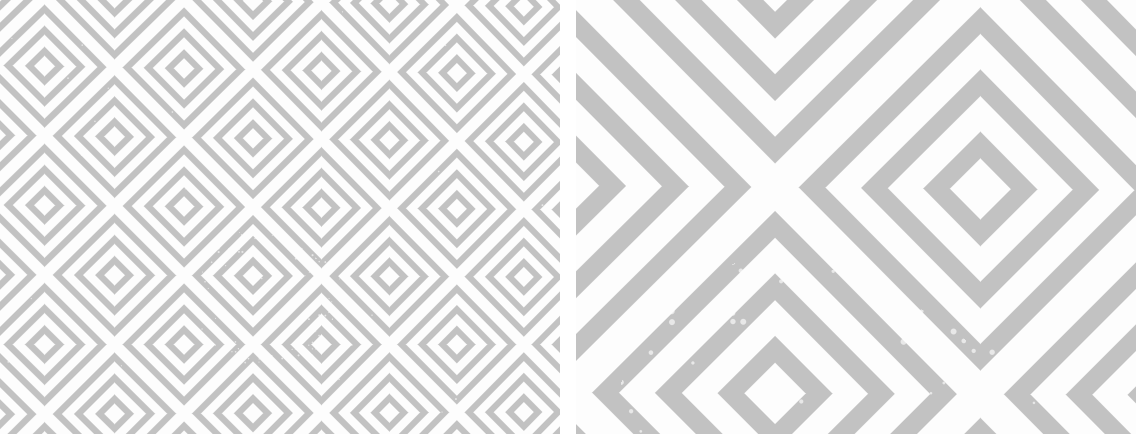
Left: the whole. Right: its middle third, enlarged.
Reproduce this pattern procedurally as a WebGL 2 fragment shader.

```glsl
#version 300 es
precision highp float;

#define FIRST_CENTRE vec2(0.1027, 0.2062)
#define HALF_STEP vec2(0.16195, 0.16035)
#define SQUEEZE_X 0.02406
#define TAPER_Y 0.00419
#define FIRST_RING 0.214
#define RING_GAP 0.303
#define RING_HALF_WIDTH 0.065
#define FLECK_CELLS 130.0
#define FLECK_STRENGTH 0.65
#define WEAR_CENTRE vec2(0.61, 0.31)
#define WEAR_RADIUS 0.14

uniform vec2 u_resolution;
out vec4 fragColor;

const vec3 PAPER = vec3(0.992);
const vec3 GREY = vec3(0.76);

vec2 hash2(vec2 cell) {
    vec2 k = vec2(dot(cell, vec2(127.1, 311.7)), dot(cell, vec2(269.5, 183.3)));
    return fract(sin(k) * 43758.5);
}

// Lattice coordinates, slightly tighter toward the right
vec2 warpToLattice(vec2 p) {
    vec2 q = p - FIRST_CENTRE;
    float stepY = HALF_STEP.y - TAPER_Y * q.x;
    return vec2(q.x / HALF_STEP.x * (1.0 + SQUEEZE_X * q.x), q.y / stepY);
}

// Distance from the nearest diamond centre: 0 there, 1 on the cell border
float diamondDistance(vec2 lattice) {
    vec2 diagonal = 0.5 * vec2(lattice.x + lattice.y, lattice.x - lattice.y);
    vec2 local = abs(diagonal - round(diagonal));
    return 2.0 * max(local.x, local.y);
}

// Concentric outlines with softened edges
float ringMask(float d, float soft) {
    float phase = fract((d - FIRST_RING) / RING_GAP + 0.5) - 0.5;
    float edge = abs(phase) * RING_GAP - RING_HALF_WIDTH;
    return 1.0 - smoothstep(-soft, soft, edge);
}

// Cellular flecks, gathered along a loose worn loop
float fleckMask(vec2 p, float pixel) {
    vec2 g = p * FLECK_CELLS;
    vec2 cell = floor(g);
    vec2 seed = hash2(cell);
    vec2 centre = 0.35 + 0.3 * hash2(cell + 17.0);
    float loopOffset = length(p - WEAR_CENTRE) - WEAR_RADIUS;
    float chance = 0.003 + 0.17 * exp(-pow(loopOffset / 0.02, 2.0));
    float radius = mix(0.12, 0.3, seed.y);
    float soft = 0.7 * pixel * FLECK_CELLS;
    float dotMask = 1.0 - smoothstep(radius - soft, radius + soft, length(g - cell - centre));
    return dotMask * step(seed.x, chance);
}

void main() {
    float pixel = 1.0 / u_resolution.y;
    vec2 p = gl_FragCoord.xy * pixel;

    float soft = pixel / HALF_STEP.x;
    float ink = ringMask(diamondDistance(warpToLattice(p)), soft);
    ink *= 1.0 - FLECK_STRENGTH * fleckMask(p, pixel);

    fragColor = vec4(mix(PAPER, GREY, ink), 1.0);
}
```
